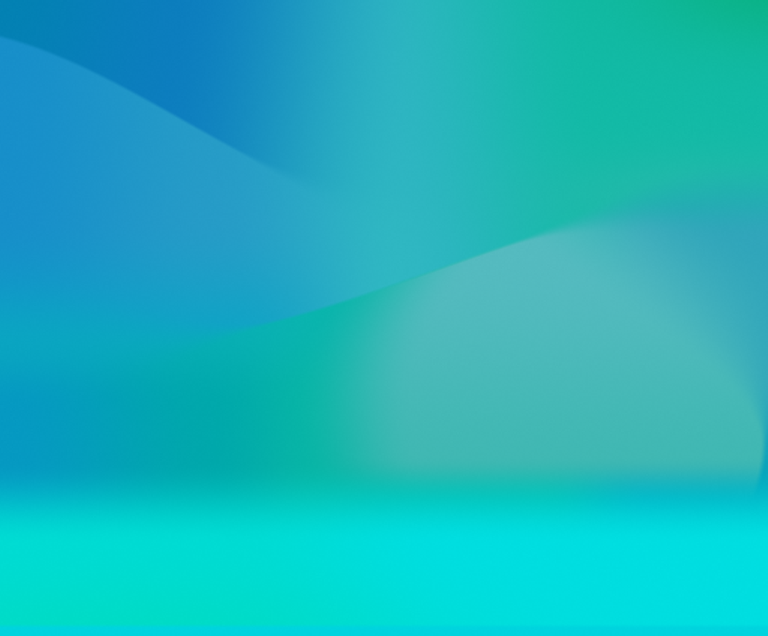
A Shadertoy shader for this background:

```glsl
#define WAVE_TOP 0.955
#define WAVE_DROP 0.29
#define HILL_BASE 0.463
#define HILL_RISE 0.227
#define EDGE_SOFT 0.004
#define POOL_LOW 0.145
#define POOL_HIGH 0.275
#define GRAIN 0.006

float hash(vec2 p) {
    p = fract(p * vec2(0.1031, 0.1137));
    p += dot(p, p.yx + 33.33);
    return fract((p.x + p.y) * p.x);
}

// Soft elliptical glow, one at its centre
float glow(vec2 p, vec2 centre, vec2 radius) {
    vec2 d = (p - centre) / radius;
    return exp(-dot(d, d));
}

// One below the height, zero above it
float below(float y, float height, float soft) {
    return 1.0 - smoothstep(height - soft, height + soft, y);
}

// Blue to green sky with glows
vec3 skyColor(vec2 p) {
    vec3 c = mix(vec3(0.05, 0.49, 0.75), vec3(0.18, 0.71, 0.76), smoothstep(0.2, 0.54, p.x - 0.12 * (p.y - 0.8)));
    c = mix(c, vec3(0.07, 0.73, 0.65), smoothstep(0.5, 0.79, p.x + 0.12 * (p.y - 0.8)));
    c = mix(c, vec3(0.0, 0.51, 0.69), 0.8 * glow(p, vec2(0.0, 1.0), vec2(0.16, 0.2)));
    c = mix(c, vec3(0.03, 0.69, 0.49), 0.8 * glow(p, vec2(1.02, 1.03), vec2(0.18, 0.1)));
    return mix(c, vec3(0.18, 0.72, 0.68), 0.6 * glow(p, vec2(0.92, 0.69), vec2(0.22, 0.07)));
}

// Lighter blue sheet under the upper curve
vec3 waveColor(vec2 p) {
    vec3 c = mix(vec3(0.09, 0.56, 0.79), vec3(0.15, 0.61, 0.78), smoothstep(0.0, 0.3, p.x));
    c = mix(c, vec3(0.19, 0.73, 0.76), smoothstep(0.27, 0.56, p.x));
    return mix(c, vec3(0.03, 0.65, 0.77), 0.9 * below(p.y, 0.54, 0.12) * (1.0 - smoothstep(0.3, 0.5, p.x)));
}

// Teal slope with a green core
vec3 hillColor(vec2 p) {
    vec3 c = mix(vec3(0.02, 0.60, 0.76), vec3(0.0, 0.66, 0.67), smoothstep(0.0, 0.3, p.x));
    c = mix(c, vec3(0.03, 0.71, 0.65), smoothstep(0.27, 0.42, p.x));
    return mix(c, vec3(0.05, 0.70, 0.73), 0.65 * smoothstep(0.36, 0.5, p.y) * (1.0 - smoothstep(0.3, 0.55, p.x)));
}

void mainImage(out vec4 fragColor, in vec2 fragCoord) {
    vec2 p = fragCoord / iResolution.xy;

    // Upper curve dissolves into the centre
    float waveY = WAVE_TOP - WAVE_DROP * smoothstep(-0.08, 0.56, p.x);
    float waveSoft = EDGE_SOFT + 0.06 * smoothstep(0.3, 0.6, p.x);
    float waveMask = below(p.y, waveY, waveSoft) * (1.0 - smoothstep(0.42, 0.62, p.x));
    vec3 color = mix(skyColor(p), waveColor(p), waveMask);

    // Rising hill, blurred at both ends
    float hillY = HILL_BASE + HILL_RISE * smoothstep(0.17, 0.97, p.x);
    float hillSoft = EDGE_SOFT + 0.1 * (1.0 - smoothstep(0.05, 0.36, p.x)) + 0.06 * smoothstep(0.66, 0.95, p.x);
    float hillMask = below(p.y, hillY, hillSoft);
    color = mix(color, hillColor(p), hillMask);

    // Blue shade on the right
    vec3 shade = mix(vec3(0.02, 0.64, 0.73), vec3(0.19, 0.65, 0.73), smoothstep(0.22, 0.42, p.y));
    color = mix(color, shade, hillMask * smoothstep(0.7, 0.85, p.x));

    // Pale rounded form: soft left side, crisp lower right side
    float leftX = 0.46 + 1.5 * (p.y - 0.36) * (p.y - 0.36);
    float rightX = 0.995 - 1.7 * (p.y - 0.31) * (p.y - 0.31);
    float rightSoft = 0.005 + 0.14 * smoothstep(0.3, 0.6, p.y);
    float paleMask = smoothstep(leftX - 0.08, leftX + 0.08, p.x) * below(p.x, rightX, rightSoft);
    paleMask *= hillMask * smoothstep(0.205, 0.285, p.y);
    vec3 pale = mix(vec3(0.25, 0.72, 0.70), vec3(0.33, 0.73, 0.75), smoothstep(0.25, 0.6, p.y));
    color = mix(color, pale, paleMask);

    // Bright pool along the bottom
    vec3 pool = mix(vec3(0.0, 0.86, 0.83), vec3(0.0, 0.87, 0.88), smoothstep(0.3, 0.6, p.x));
    pool = mix(pool, vec3(0.0, 0.86, 0.76), 0.8 * glow(p, vec2(0.15, 0.0), vec2(0.4, 0.09)));
    pool = mix(pool, vec3(0.0, 0.83, 0.87), below(p.y, 0.016, EDGE_SOFT));
    color = mix(color, pool, 1.0 - smoothstep(POOL_LOW, POOL_HIGH, p.y));

    // Fine grain
    color += GRAIN * (hash(floor(p * vec2(512.0, 424.0))) - 0.5);
    fragColor = vec4(clamp(color, 0.0, 1.0), 1.0);
}
```
